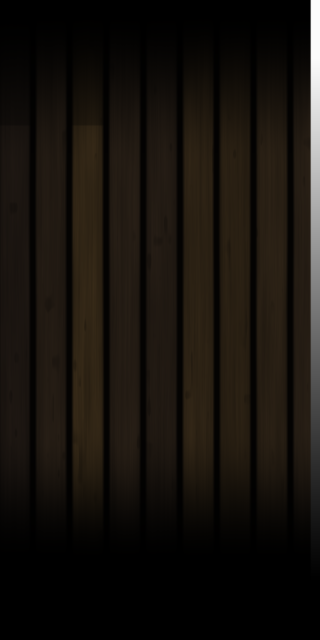
A Shadertoy shader for this texture:

```glsl
// Dark vertical wood slats parted by black grooves, fading to black at the top
// and bottom, with a narrow white-to-black strip down the right edge.
// Slats repeat by floor/fract; stretched value noise makes grain, stains and knots.

float hash(vec2 p) {
    p = fract(p * vec2(0.1031, 0.1137));
    p += dot(p, p.yx + 33.33);
    return fract((p.x + p.y) * p.x * 43.7);
}

float noise(vec2 p) {
    vec2 i = floor(p), f = fract(p);
    f = f * f * (3.0 - 2.0 * f);
    return mix(mix(hash(i), hash(i + vec2(1, 0)), f.x),
               mix(hash(i + vec2(0, 1)), hash(i + vec2(1, 1)), f.x), f.y);
}

float fbm(vec2 p) {
    float sum = 0.0, amp = 0.5;
    for (int k = 0; k < 4; k++) {
        sum += amp * noise(p);
        p = p * 2.03 + 17.3;
        amp *= 0.5;
    }
    return sum / 0.94;
}

// Tone of each slat, left to right
const float slatTone[9] = float[9](0.72, 0.86, 1.20, 0.93, 0.83, 1.08, 0.98, 1.0, 0.95);
// Warmth of each slat: 0 greyish, 0.5 reddish, 1 yellowish
const float slatWarmth[9] = float[9](0.1, 0.4, 1.0, 0.4, 0.35, 0.9, 0.9, 0.7, 0.5);

vec3 woodColor(vec2 uv, float across, int slat) {
    float id = float(slat);
    vec2 p = uv + vec2(id * 3.7, id * 5.3);

    // Long fibres, bent a little by slow noise
    float bend = 0.012 * fbm(p * vec2(9.0, 4.0));
    float fibres = fbm(vec2((p.x + bend) * 150.0, p.y * 5.0));
    float stains = fbm(p * vec2(22.0, 7.0));
    float tone = slatTone[slat] * (0.74 + 0.26 * fibres + 0.26 * stains);

    // Sparse dark knots
    float knots = smoothstep(0.76, 0.92, noise(p * vec2(60.0, 34.0)));
    tone *= 1.0 - 0.2 * knots * smoothstep(0.45, 0.65, stains);

    // Two slats are joined to darker boards above
    if (slat == 0 || slat == 2) {
        tone *= mix(1.0, 0.72, smoothstep(0.802, 0.806, uv.y));
    }

    // Rounded faces
    tone *= 0.86 + 0.14 * smoothstep(0.0, 0.3, min(across, 1.0 - across));

    vec3 tint = mix(vec3(0.150, 0.117, 0.095), vec3(0.160, 0.122, 0.070), slatWarmth[slat]);
    return tint * tone;
}

void mainImage(out vec4 fragColor, in vec2 fragCoord) {
    vec2 uv = fragCoord / iResolution.xy;
    float pixel = 1.0 / iResolution.x;

    // Slat cells, with a groove centred on each cell boundary
    float pitch = 0.115;
    float cell = (uv.x + 0.0128) / pitch;
    float nearest = floor(cell + 0.5);
    float wobble = 0.0022 * (noise(vec2(nearest * 7.1, uv.y * 6.0)) - 0.5);
    float grooveDist = abs(cell - nearest + wobble / pitch) * pitch;
    int slat = clamp(int(floor(cell)), 0, 8);

    vec3 color = woodColor(uv, fract(cell), slat);
    float face = smoothstep(0.0075 - pixel, 0.0125 + pixel, grooveDist);
    color = mix(vec3(0.014, 0.010, 0.007), color, face);

    // Light falls off at both ends
    float topFade = 1.0 - smoothstep(0.74, 0.985, uv.y);
    float bottomFade = smoothstep(0.12, 0.33, uv.y);
    color *= topFade * bottomFade;

    // Strip down the right edge
    float ramp = clamp((uv.y - 0.09) / 0.82, 0.0, 1.0);
    vec3 strip = vec3(0.99 * pow(ramp, 1.15));
    color = mix(color, strip, smoothstep(-pixel, pixel, uv.x - 0.971));

    fragColor = vec4(color, 1.0);
}
```
